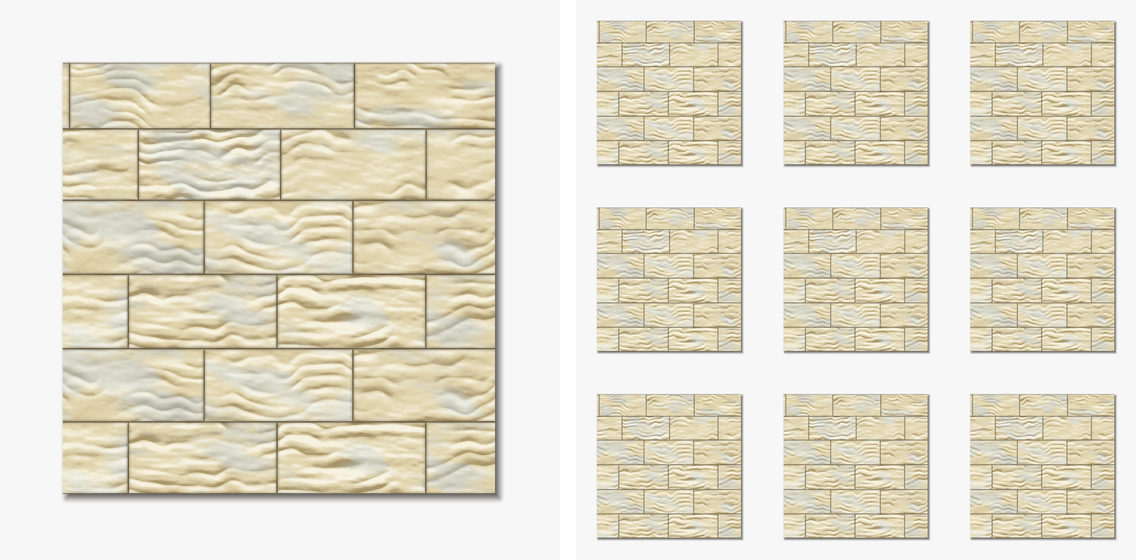
Left, the tile; right, the same tile 3 across and 3 down.
A WebGL 1 fragment shader for this texture:

```glsl
precision highp float;
// A square panel of split-face cream stone in six staggered courses, lying on
// white with a soft drop shadow. Each stone is shaded by wavy ledges and noise
// relief seeded per stone; the plain white margin makes the canvas tile.
uniform vec2 u_resolution;

const vec2 PANEL_MIN = vec2(0.112, 0.118);
const vec2 PANEL_MAX = vec2(0.884, 0.888);
const float COURSES = 6.0;
const float STONE_WIDTH = 0.2656;
const float FIRST_JOINT = 0.3646;

const vec3 WHITE = vec3(0.968);
const vec3 SHADOW = vec3(0.36, 0.35, 0.34);
const vec3 JOINT = vec3(0.40, 0.34, 0.23);
const vec3 OCHRE = vec3(0.66, 0.58, 0.41);
const vec3 SAND = vec3(0.88, 0.83, 0.68);
const vec3 CREAM = vec3(0.97, 0.95, 0.88);
const vec3 COOL_GREY = vec3(0.87, 0.88, 0.85);

float hash(vec2 p) {
  return fract(sin(dot(p, vec2(127.1, 311.7))) * 43758.5);
}

float noise(vec2 p) {
  vec2 i = floor(p);
  vec2 f = fract(p);
  f = f * f * (3.0 - 2.0 * f);
  return mix(mix(hash(i), hash(i + vec2(1.0, 0.0)), f.x),
             mix(hash(i + vec2(0.0, 1.0)), hash(i + vec2(1.0)), f.x), f.y);
}

float fbm(vec2 p) {
  float sum = 0.0;
  float amp = 0.5;
  for (int i = 0; i < 4; i++) {
    sum += amp * noise(p);
    p = p * 2.03 + 7.3;
    amp *= 0.5;
  }
  return sum;
}

float boxDistance(vec2 p, vec2 lo, vec2 hi) {
  vec2 d = abs(p - 0.5 * (lo + hi)) - 0.5 * (hi - lo);
  return length(max(d, 0.0)) + min(max(d.x, d.y), 0.0);
}

float relief(vec2 p) {
  return fbm(vec2(p.x * 15.0 + p.y * 9.0, p.y * 42.0));
}

// Dark undercuts with a bright lip just below each one
float ledges(vec2 p) {
  float s = p.y * 42.0 + 2.2 * noise(p * vec2(10.0, 7.0)) + 0.8 * noise(p * vec2(32.0, 24.0));
  float f = fract(s);
  float dark = 1.0 - smoothstep(0.0, 0.55, f) + smoothstep(0.86, 1.0, f);
  float lip = smoothstep(0.4, 0.72, f) * (1.0 - smoothstep(0.76, 0.95, f));
  float presence = smoothstep(0.25, 0.7, noise(p * vec2(15.0, 34.0) + 4.7));
  return (0.25 * lip - 0.42 * dark) * presence;
}

vec3 stoneColor(vec2 p, vec2 id, float bold) {
  float seed = hash(id + 3.7);
  vec2 q = p + 9.0 * vec2(seed, hash(id + 8.1));
  vec2 e = vec2(-0.0012, 0.003);
  float slope = relief(q - e) - relief(q + e);
  float strength = mix(0.75, 1.05, seed) + 0.45 * bold;
  float tone = 0.60 + 0.10 * (hash(id + 5.3) - 0.5) + 0.06 * bold;
  tone += strength * (1.3 * slope + ledges(q)) + 0.35 * (fbm(q * vec2(18.0, 30.0)) - 0.45);
  tone = clamp(tone, 0.0, 1.0);
  vec3 color = mix(OCHRE, SAND, smoothstep(0.0, 0.55, tone));
  color = mix(color, CREAM, smoothstep(0.5, 0.95, tone));
  // Cool mineral bloom in slanting patches
  float bloom = fbm(vec2(q.x * 9.0 + q.y * 8.0, q.y * 19.0) + 2.9);
  bloom = smoothstep(0.46, 0.66, bloom + 0.05 * bold);
  return mix(color, COOL_GREY * (0.78 + 0.3 * tone), 0.75 * bloom);
}

vec3 wall(vec2 p, float px) {
  vec2 uv = clamp((p - PANEL_MIN) / (PANEL_MAX - PANEL_MIN), 0.0, 1.0);
  float down = 1.0 - uv.y;
  // The upper courses are a little shorter than the lower ones
  float level = down * COURSES + 0.85 * down * uv.y * uv.y * uv.y;
  float row = clamp(floor(level), 0.0, COURSES - 1.0);
  // Joints of the top two courses drift to the right at the left side
  float drift = 0.026 * (1.0 - step(1.5, row)) * (1.0 - uv.x) * (1.0 - uv.x);
  float along = (p.x - drift - FIRST_JOINT) / STONE_WIDTH + 0.51 * mod(row, 2.0);
  float col = floor(along);
  // The last two courses repeat the stones of the two above them
  float kind = row - 2.0 * step(3.5, row);
  float bold = 1.0 - step(0.25, abs(col - 0.5 * (kind - 1.0)));
  float courseHeight = (PANEL_MAX.y - PANEL_MIN.y) / COURSES;
  vec2 local = vec2(fract(along) * STONE_WIDTH, (level - row) * courseHeight);
  vec2 gap = min(local, vec2(STONE_WIDTH, courseHeight) - local);
  vec3 color = stoneColor(vec2(p.x, -local.y), vec2(col, kind), bold);

  // Rounded stone edges, then the thin dark joints
  float edge = min(gap.x, gap.y);
  color *= 1.0 - 0.16 * (1.0 - smoothstep(0.0, 0.007, edge));
  float wear = 0.7 + 0.3 * noise(p * 38.0);
  vec2 halfWidth = vec2(0.0013, 0.0014);
  vec2 seam = 1.0 - smoothstep(halfWidth - 0.7 * px, halfWidth + 0.7 * px, gap);
  return mix(color, JOINT, max(seam.x, seam.y) * wear);
}

void main() {
  vec2 p = gl_FragCoord.xy / u_resolution;
  float px = 1.0 / min(u_resolution.x, u_resolution.y);
  vec2 shadowOffset = vec2(0.007, -0.007);
  float shadowDistance = boxDistance(p - shadowOffset, PANEL_MIN, PANEL_MAX);
  float shadow = 1.0 - smoothstep(-0.011, 0.012, shadowDistance);
  vec3 color = mix(WHITE, SHADOW, shadow);
  float panel = boxDistance(p, PANEL_MIN, PANEL_MAX);
  color = mix(wall(p, px), color, smoothstep(-0.7 * px, 0.7 * px, panel));
  gl_FragColor = vec4(color, 1.0);
}
```
